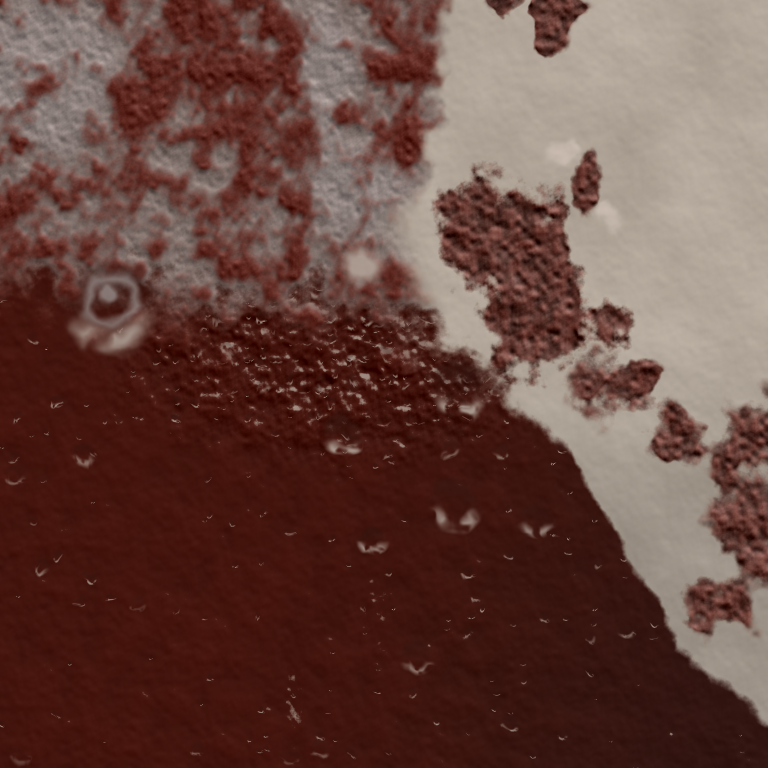
A WebGL 2 fragment shader for this texture:

```glsl
#version 300 es
precision highp float;
// Icy world from above: a dark red cratered plain, mottled uplands, a pale ice sheet.
// Regions are soft masks with noise-warped edges; relief and frost follow the slope
// of fractal noise, and craters are broken lit crescents, placed and scattered.
uniform vec2 u_resolution;
out vec4 fragColor;

const vec3 PLAIN_RED = vec3(.265, .08, .05);
const vec3 PLAIN_DARK = vec3(.19, .08, .065);
const vec3 UPLAND_GREY = vec3(.50, .44, .42);
const vec3 UPLAND_RED = vec3(.35, .14, .11);
const vec3 HAZE = vec3(.58, .54, .53);
const vec3 ICE = vec3(.695, .65, .60);
const vec3 ROCK = vec3(.33, .17, .145);
const vec3 FROST = vec3(.70, .65, .61);
const vec2 LIGHT_STEP = vec2(.002, .0045);
const float EDGE_WARP = .03;
const float RELIEF = .95;

float hash(vec2 p) { return fract(sin(dot(p, vec2(127.1, 311.7))) * 43758.5); }

float noise(vec2 p) {
  vec2 i = floor(p), f = fract(p);
  f = f * f * (3. - 2. * f);
  return mix(mix(hash(i), hash(i + vec2(1, 0)), f.x),
             mix(hash(i + vec2(0, 1)), hash(i + 1.), f.x), f.y);
}

float fbm(vec2 p) {
  float sum = 0., amp = .5;
  for (int i = 0; i < 5; i++) {
    sum += amp * noise(p);
    p = mat2(1.6, 1.2, -1.2, 1.6) * p + 7.3;
    amp *= .5;
  }
  return sum;
}

// Soft ellipse: centre x, y and radii
float blob(vec2 p, float x, float y, float rx, float ry) {
  return 1. - smoothstep(.5, 1.35, length((p - vec2(x, y)) / vec2(rx, ry)));
}

float capsule(vec2 p, vec2 a, vec2 b, float r) {
  vec2 d = b - a;
  return length(p - a - d * clamp(dot(p - a, d) / dot(d, d), 0., 1.)) - r;
}

float inside(float d, float soft) { return 1. - smoothstep(-soft, soft, d); }

// Upper edge of the plain, built from straight slopes
float plainEdge(float x) {
  return .645 - .2 * clamp(x, 0., .3) + .05 * clamp(x - .3, 0., .2)
    - .6 * clamp(x - .5, 0., .14) - .95 * clamp(x - .64, 0., .1)
    - 1.85 * clamp(x - .74, 0., .145) - .74 * max(x - .885, 0.);
}

// Shaded bowl with a broken, lit lower wall
void crater(inout vec3 col, vec2 p, float x, float y, float r, float strength) {
  vec2 q = (p - vec2(x, y)) / r;
  float d = length(q), chips = noise(q * 3. + 50. * x);
  float bowl = inside(d - .9, .25) * smoothstep(-.7, .6, q.y);
  float wall = inside(abs(d - .85) - .2, .2) * smoothstep(.1, .9, -q.y / (d + .001));
  col = mix(col, PLAIN_DARK, .55 * bowl * strength);
  col = mix(col, FROST, wall * strength * smoothstep(.05, .6, chips));
}

void main() {
  vec2 uv = gl_FragCoord.xy / u_resolution;
  vec2 warp = vec2(fbm(uv * 14.), fbm(uv * 14. + 31.)) - .48;
  vec2 crumble = vec2(noise(uv * 75.), noise(uv * 75. + 9.)) - .5;
  vec2 p = uv + EDGE_WARP * warp, rough = uv + 2.2 * EDGE_WARP * warp + .012 * crumble;
  float detail = fbm(uv * 34.);
  float slope = detail - fbm((uv + LIGHT_STEP) * 34.);
  float grain = noise(uv * 120.), grit = grain - noise((uv + LIGHT_STEP) * 120.);

  // Mottled uplands
  float red = blob(rough, .28, .94, .13, .1) + blob(rough, .52, .91, .05, .14)
    + blob(rough, .19, .865, .04, .03) + blob(rough, .04, .8, .035, .02)
    + blob(rough, 0., .71, .025, .05) + .6 * blob(rough, .36, .73, .06, .13);
  float pale = blob(rough, .06, .91, .09, .1) + blob(rough, .43, .91, .032, .11)
    + blob(rough, .47, .75, .07, .07);
  float mottle = smoothstep(.2, .95, .43 * min(red, 1.) + 1.9 * (detail - .47) + .3 * grain + .25 - .3 * pale);
  vec3 col = mix(mix(UPLAND_GREY, HAZE, .6 * min(pale, 1.)), UPLAND_RED, mottle);

  // Ice sheet with faint swells
  float low = 1. - smoothstep(.71, .78, uv.y);
  float iceLeft = .565 - .05 * low + .35 * clamp(.7 - uv.y, 0., .1);
  float ice = inside(iceLeft - mix(rough.x, p.x, low), mix(.012, .03, low));
  vec3 iceCol = ICE + .11 * (fbm(p * 11.) - .5);
  col = mix(col, iceCol * mix(.88, 1., smoothstep(.25, .6, uv.y)), ice);

  // Dark plain, hazy on the left and sharp beside the ice
  float soft = mix(.045, .009, smoothstep(.5, .72, uv.x));
  float plain = inside(p.y - plainEdge(p.x) + 4. * soft * (detail - .48), soft);
  vec3 plainCol = mix(PLAIN_RED, PLAIN_DARK, smoothstep(.35, 1.25, uv.x + .35 * (.5 - uv.y)));
  col = mix(col, plainCol * (.9 + .2 * detail), plain);

  // Rocky highlands within the ice
  float block = min(capsule(rough, vec2(.645, .69), vec2(.71, .58), .067),
    min(capsule(rough, vec2(.59, .73), vec2(.71, .725), .018),
        capsule(rough, vec2(.71, .57), vec2(.79, .575), .03)));
  float broken = blob(rough, .84, .507, .034, .034) + blob(rough, .875, .435, .034, .042)
    + blob(rough, .925, .205, .05, .044) + blob(rough, .985, .37, .075, .12)
    + blob(rough, .765, .755, .028, .044) + blob(rough, .73, .975, .026, .036)
    + blob(rough, .66, 1., .04, .014) + .6 * blob(rough, .8, .5, .06, .05);
  float patches = smoothstep(.25, .85, broken + 2. * (detail - .5)) * min(broken * 2., 1.);
  float rock = max(inside(block + .07 * (detail - .48), .01), patches);
  col = mix(col, ROCK * (.7 + .6 * grain), rock * .93);
  col = mix(col, FROST * 1.1, blob(rough, .735, .803, .025, .013) + blob(rough, .79, .706, .018, .014));

  // Relief, strongest in broken ground
  float belt = blob(uv, .45, .54, .27, .13);
  float ground = max(1.1 * rock, mix(mix(.75, .12, ice), .1 + .5 * belt, plain));
  float light = slope * .9 + grit * .22;
  col += RELIEF * ground * light * vec3(1., .94, .92);

  // Frost on lit slopes, thick in the belt and sparse below
  float density = .3 * noise(uv * 12.) + .85 * belt + .8 * blob(uv, .385, .09, .014, .065)
    + .6 * blob(uv, .49, .21, .02, .08) + .4 * blob(uv, .58, .21, .04, .04);
  float frost = smoothstep(0., .12, light - mix(.23, .04, min(density, 1.)));
  col = mix(col, FROST, .75 * frost * plain);

  // Scattered small craters
  for (float k = 0.; k < 3.; k++) {
    vec2 g = (uv + .012 * warp + .01 * crumble) * (25. + 14. * k) + 5.7 * k, id = floor(g);
    float shown = step(hash(id), .07 + .35 * belt) * plain * (.3 + .5 * hash(id + 5.9));
    crater(col, fract(g), .35 + .3 * hash(id + 1.7), .35 + .3 * hash(id + 8.3), .12 + .2 * hash(id + 3.1), shown);
  }

  // Large craters
  vec2 q = uv + .02 * warp + .008 * crumble;
  crater(col, q, .145, .603, .06, .85);
  float ring = abs(length(q - vec2(.143, .608)) - .033);
  col = mix(col, HAZE, .7 * inside(ring - .006, .007));
  col = mix(col, HAZE, .8 * blob(q, .137, .618, .012, .016));
  col = mix(col, FROST, .9 * blob(q, .47, .652, .022, .025));
  crater(col, q, .602, .494, .036, .9);
  crater(col, q, .449, .44, .024, .9);
  crater(col, q, .595, .345, .034, .8);
  crater(col, q, .697, .322, .023, .7);
  crater(col, q, .104, .408, .016, .6);
  crater(col, q, .484, .299, .018, .9);
  crater(col, q, .538, .146, .022, .6);
  fragColor = vec4(clamp(col, 0., 1.), 1.);
}
```
